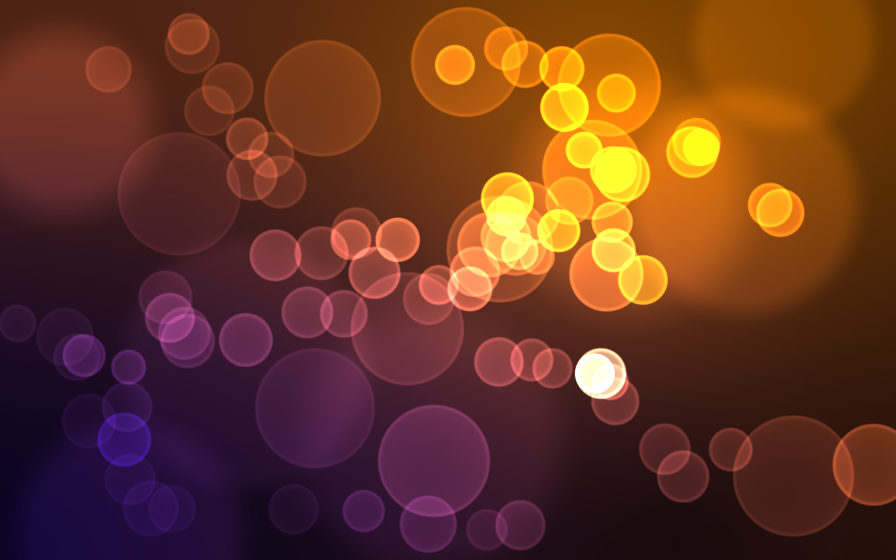
Reproduce this background procedurally as a WebGL 2 fragment shader.

```glsl
#version 300 es
precision highp float;
// Warm bokeh lights drifting over a violet to amber gradient.
uniform vec2 u_resolution;
out vec4 fragColor;

// Light colour in each corner of the canvas
const vec3 VIOLET = vec3(0.25, 0.08, 0.76);
const vec3 COPPER = vec3(0.80, 0.35, 0.20);
const vec3 RUST   = vec3(0.80, 0.36, 0.22);
const vec3 AMBER  = vec3(1.00, 0.53, 0.01);
const vec3 YELLOW = vec3(0.65, 0.50, 0.06);
const vec3 WHITE  = vec3(1.00, 0.90, 0.70);

const float ASPECT = 1.6;
const vec2  HEART = vec2(1.02, 0.62);   // brightest region
const float HEART_FALLOFF = 6.0;
const float FLOOR_LIGHT = 0.17;
const float CEILING_LIGHT = 0.38;
const float RIM_WIDTH = 0.0045;

vec2 hash2(vec2 p) {
    vec3 q = fract(vec3(p.xyx) * vec3(0.1031, 0.1030, 0.0973));
    q += dot(q, q.yzx + 33.33);
    return fract((q.xx + q.yz) * q.zy);
}

vec3 tint(vec2 p) {
    vec2 t = clamp(p / vec2(ASPECT, 1.0), 0.0, 1.0);
    vec3 top = mix(RUST, AMBER, smoothstep(0.1, 0.75, t.x));
    return mix(mix(VIOLET, COPPER, t.x), top, smoothstep(0.0, 0.95, t.y));
}

float heartGlow(vec2 p) {
    vec2 d = p - HEART;
    return exp(-HEART_FALLOFF * dot(d, d));
}

// Out-of-focus disc without a rim
float haze(vec2 p, vec2 c, float r, float blur) {
    return 1.0 - smoothstep(r - blur, r + blur, length(p - c));
}

// Sharp disc: even fill, slight inner falloff and a thin bright rim
float disc(vec2 p, vec2 c, float r) {
    float d = length(p - c);
    float aa = 1.2 / u_resolution.y;
    float fill = 1.0 - smoothstep(r - aa, r + aa, d);
    float rim = smoothstep(r - 2.0 * RIM_WIDTH, r - 0.5 * RIM_WIDTH, d);
    return fill * (0.68 + 0.2 * d * d / (r * r) + 0.45 * rim);
}

// Discs scattered along the segment from ends.xy to ends.zw
vec3 stream(vec2 p, vec4 ends, int count, float spread, float radius, float gain) {
    vec3 sum = vec3(0.0);
    for (int i = 0; i < count; i++) {
        vec2 seed = vec2(float(i) * 7.31, dot(ends, vec4(61.0, 37.0, 83.0, 19.0)));
        vec2 shift = hash2(seed) * 2.0 - 1.0;
        vec2 vary = hash2(seed + 41.7);
        vec2 c = mix(ends.xy, ends.zw, (float(i) + 0.5) / float(count)) + shift * spread;
        float power = gain * mix(0.45, 1.0, vary.y) * (0.5 + heartGlow(c));
        sum += tint(c) * power * disc(p, c, radius * mix(0.72, 1.15, vary.x));
    }
    return sum;
}

// Larger, fainter discs: one arch above and one rising diagonal
vec3 largeDiscs(vec2 p) {
    vec3 sum = vec3(0.0);
    for (int i = 0; i < 4; i++) {
        float k = float(i);
        float x = 0.32 + 0.256 * k;
        vec2 arch = vec2(x, 0.89 - 0.81 * (x - 0.86) * (x - 0.86));
        vec2 rise = vec2(0.5625 + 0.165 * k, 0.271 + 0.142 * k);
        sum += tint(arch) * (0.13 + 0.06 * k) * disc(p, arch, 0.11 - 0.006 * k);
        sum += tint(rise) * (0.16 + 0.07 * k) * disc(p, rise, 0.107 - 0.006 * k);
    }
    return sum;
}

vec3 backdrop(vec2 p) {
    float light = mix(FLOOR_LIGHT, CEILING_LIGHT, smoothstep(0.0, 1.0, p.y));
    light += 0.26 * heartGlow(p);
    light += 0.23 * haze(p, vec2(0.11, 0.78), 0.16, 0.05);
    light += 0.13 * haze(p, vec2(1.40, 0.93), 0.16, 0.025);
    light += 0.17 * haze(p, vec2(1.33, 0.64), 0.20, 0.03);
    light += 0.21 * haze(p, vec2(1.13, 0.65), 0.20, 0.06);
    light += 0.13 * haze(p, vec2(0.44, 0.35), 0.22, 0.03);
    light += 0.15 * haze(p, vec2(0.77, 0.21), 0.23, 0.05);
    light += 0.17 * haze(p, vec2(0.23, 0.04), 0.20, 0.04);
    light -= 0.07 * haze(p, vec2(1.20, 0.06), 0.10, 0.20);
    return tint(p) * light;
}

void main() {
    vec2 p = gl_FragCoord.xy / u_resolution.y;
    p.x += 0.5 * (ASPECT - u_resolution.x / u_resolution.y);
    vec3 color = backdrop(p) + largeDiscs(p);

    // Streams of small lights
    color += stream(p, vec4(0.12, 0.38, 1.18, 0.64), 22, 0.07, 0.043, 0.70);
    color += stream(p, vec4(0.24, 0.96, 0.64, 0.60), 11, 0.07, 0.044, 0.54);
    color += stream(p, vec4(0.82, 0.93, 1.42, 0.60), 12, 0.06, 0.040, 0.64);
    color += stream(p, vec4(0.84, 0.39, 1.36, 0.15), 8, 0.05, 0.043, 0.58);
    color += stream(p, vec4(0.02, 0.48, 0.32, 0.06), 8, 0.05, 0.045, 0.36);
    color += stream(p, vec4(0.50, 0.08, 1.02, 0.08), 5, 0.04, 0.046, 0.50);
    color += stream(p, vec4(0.74, 0.44, 1.00, 0.70), 6, 0.05, 0.052, 0.42);

    // Accent lights
    color += tint(vec2(0.77, 0.18)) * 0.34 * disc(p, vec2(0.775, 0.177), 0.100);
    color += tint(vec2(1.42, 0.15)) * 0.24 * disc(p, vec2(1.417, 0.150), 0.108);
    color += tint(vec2(1.56, 0.17)) * 0.42 * disc(p, vec2(1.560, 0.170), 0.073);
    color += tint(vec2(1.08, 0.51)) * 0.60 * disc(p, vec2(1.083, 0.510), 0.066);
    color += VIOLET * 0.34 * disc(p, vec2(0.222, 0.215), 0.048);
    color += YELLOW * disc(p, vec2(1.008, 0.808), 0.043);
    color += YELLOW * disc(p, vec2(0.906, 0.645), 0.047);
    color += YELLOW * disc(p, vec2(0.998, 0.588), 0.038);
    color += YELLOW * 0.8 * disc(p, vec2(1.148, 0.500), 0.044);
    color += WHITE * 0.7 * disc(p, vec2(1.073, 0.333), 0.045);
    color += WHITE * 0.7 * disc(p, vec2(1.062, 0.333), 0.035);

    fragColor = vec4(min(color, 1.0), 1.0);
}
```
